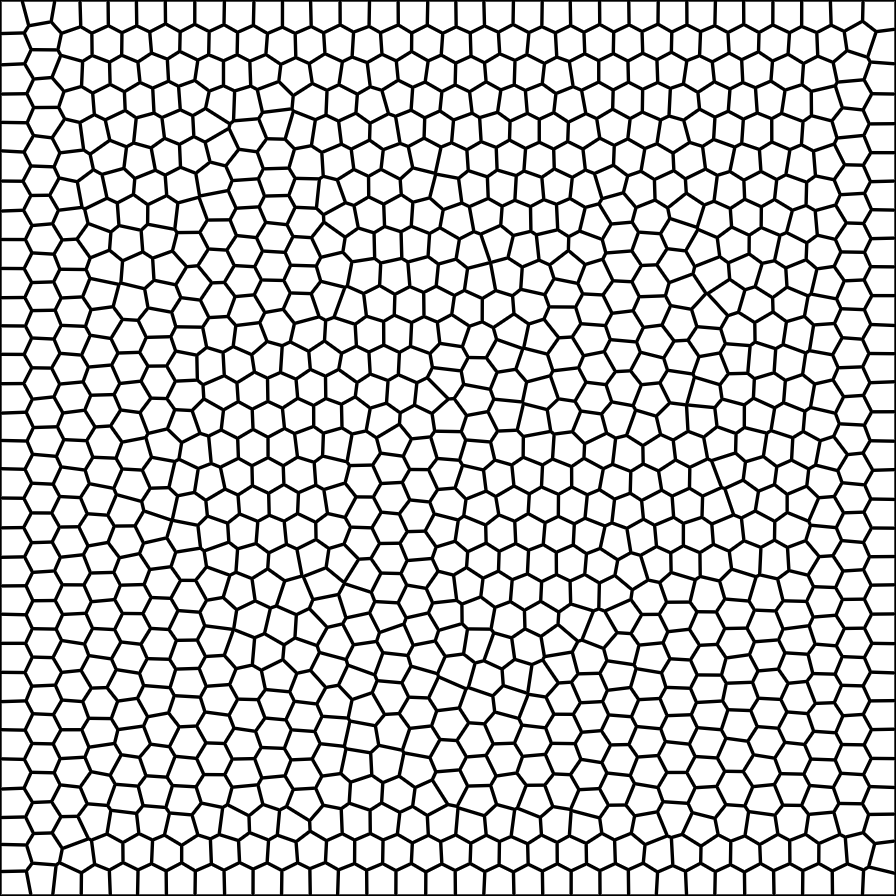
Write a WebGL 1 fragment shader that draws this pattern.

```glsl
precision highp float;
// Black outlines of an even foam: Voronoi cells of staggered, jittered grid
// points. Each pixel rebuilds the points around it, lets them repel each
// other for a few steps, then measures the distance to the nearest border.

uniform vec2 u_resolution;

const float CELLS = 31.0;  // cells along each side of the canvas
const int WINDOW = 10;     // points along each side of the local window
const int STEPS = 3;       // each step trims one ring off the window

vec2 hash2(vec2 p) {
  vec3 h = fract(p.xyx * vec3(0.1031, 0.1030, 0.0973));
  h += dot(h, h.yzx + 33.33);
  return fract((h.xx + h.yz) * h.zy);
}

float valueNoise(vec2 p) {
  vec2 i = floor(p), f = fract(p);
  f = f * f * (3.0 - 2.0 * f);
  float low = mix(hash2(i).x, hash2(i + vec2(1.0, 0.0)).x, f.x);
  float high = mix(hash2(i + vec2(0.0, 1.0)).x, hash2(i + 1.0).x, f.x);
  return mix(low, high, f.y);
}

// Starting point of a grid cell; cells outside the canvas mirror those inside,
// so that the walls become straight cell borders.
vec2 seedPoint(vec2 cell) {
  vec2 center = cell + 0.5;
  vec2 folded = CELLS - abs(CELLS - abs(center));
  vec2 flip = sign(center) * sign(CELLS - center);

  // Grains stagger either by rows or by columns, following the wall nearby.
  vec2 wall = smoothstep(0.38, 0.47, abs(folded / CELLS - 0.5));
  float rows = valueNoise(folded / 4.5 + 7.0) - 0.5 + wall.y - wall.x;
  vec2 stagger = 0.5 * mod(floor(folded), 2.0) - 0.25;
  vec2 offset = rows > 0.0 ? vec2(stagger.y, 0.0) : vec2(0.0, stagger.x);

  float jitter = mix(0.62, 0.2, max(wall.x, wall.y));
  offset += jitter * (hash2(floor(folded) + 19.0) - 0.5);
  return center + flip * offset;
}

void main() {
  vec2 pos = gl_FragCoord.xy / u_resolution * CELLS;
  float pixel = CELLS / min(u_resolution.x, u_resolution.y);
  vec2 corner = floor(pos - 0.5) - 4.0;

  vec2 points[WINDOW * WINDOW];
  for (int y = 0; y < WINDOW; y++) {
    for (int x = 0; x < WINDOW; x++) {
      points[y * WINDOW + x] = seedPoint(corner + vec2(float(x), float(y)));
    }
  }

  // Repulsion. Results are stored one slot down and left, where the old
  // value is no longer needed, so a single array is enough.
  for (int s = 0; s < STEPS; s++) {
    for (int y = 0; y < WINDOW - 2; y++) {
      if (y > WINDOW - 3 - 2 * s) break;
      for (int x = 0; x < WINDOW - 2; x++) {
        if (x > WINDOW - 3 - 2 * s) break;
        vec2 self = points[(y + 1) * WINDOW + x + 1];
        vec2 push = vec2(0.0);
        for (int j = 0; j < 3; j++) {
          for (int i = 0; i < 3; i++) {
            vec2 away = self - points[(y + j) * WINDOW + x + i];
            float dist = max(length(away), 0.0001);
            push += away / dist * max(1.3 - dist, 0.0);
          }
        }
        points[y * WINDOW + x] = self + 0.3 * push;
      }
    }
  }

  // Nearest of the 4 by 4 points that remain.
  vec2 nearest = vec2(9.0);
  for (int y = 0; y < 4; y++) {
    for (int x = 0; x < 4; x++) {
      vec2 p = points[y * WINDOW + x] - pos;
      if (dot(p, p) < dot(nearest, nearest)) nearest = p;
    }
  }

  // Distance to the closest bisector between it and another point.
  float border = 9.0;
  for (int y = 0; y < 4; y++) {
    for (int x = 0; x < 4; x++) {
      vec2 p = points[y * WINDOW + x] - pos;
      vec2 across = p - nearest;
      if (dot(across, across) > 0.0001) {
        border = min(border, dot(0.5 * (p + nearest), normalize(across)));
      }
    }
  }

  float halfWidth = 0.0019 * CELLS;
  float paper = clamp(0.5 + (border - halfWidth) / pixel, 0.0, 1.0);
  gl_FragColor = vec4(vec3(paper), 1.0);
}
```
